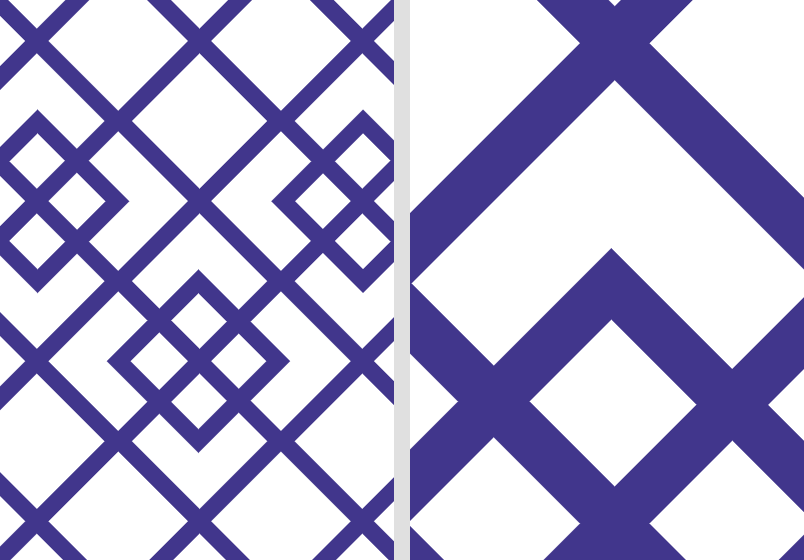
Left, the full canvas; right, a detail of the centre.
Reproduce this pattern procedurally as a Shadertoy shader.

```glsl
const vec3 WHITE = vec3(1.0);
const vec3 INDIGO = vec3(0.255, 0.212, 0.549);

// Offset from the nearest repeat of a point
vec2 nearestRepeat(vec2 p, vec2 origin, vec2 period) {
    vec2 q = p - origin;
    return q - period * round(q / period);
}

// Signed distance to a square standing on its corner
float diamond(vec2 p, float halfDiagonal) {
    return (abs(p.x) + abs(p.y) - halfDiagonal) * 0.70711;
}

// Signed distance to a diamond outline between two half diagonals
float diamondFrame(vec2 p, float inner, float outer) {
    return max(diamond(p, outer), -diamond(p, inner));
}

// Two interleaved sets of panes; the gaps between them form the lattice
float latticePanes(vec2 p, vec2 origin, vec2 cell) {
    float mainPane = diamond(nearestRepeat(p, origin, cell), 0.1209);
    float offsetPane = diamond(nearestRepeat(p, origin + 0.5 * cell, cell), 0.1246);
    return min(mainPane, offsetPane);
}

// Two staggered rows of frames followed by an empty row
float staggeredFrames(vec2 p, vec2 cell) {
    vec2 period = cell * vec2(2.0, 3.0);
    vec2 upper = nearestRepeat(p, vec2(-0.2847, 0.1406), period);
    vec2 lower = nearestRepeat(p, vec2(0.0026, -0.1449), period);
    float inner = 0.1213;
    float outer = 0.1639;
    return min(diamondFrame(upper, inner, outer), diamondFrame(lower, inner, outer));
}

void mainImage(out vec4 fragColor, in vec2 fragCoord) {
    // Canvas heights, measured from the centre
    vec2 p = (fragCoord - 0.5 * iResolution.xy) / iResolution.y;
    float pixel = 1.0 / iResolution.y;

    vec2 cell = vec2(0.2906, 0.2859);
    float panes = latticePanes(p, vec2(0.0046, -0.0020), cell);
    float frames = staggeredFrames(p, cell);

    // Frames cut into the panes
    float open = max(panes, -frames);
    float ink = clamp(0.5 + open / pixel, 0.0, 1.0);
    fragColor = vec4(mix(WHITE, INDIGO, ink), 1.0);
}
```
